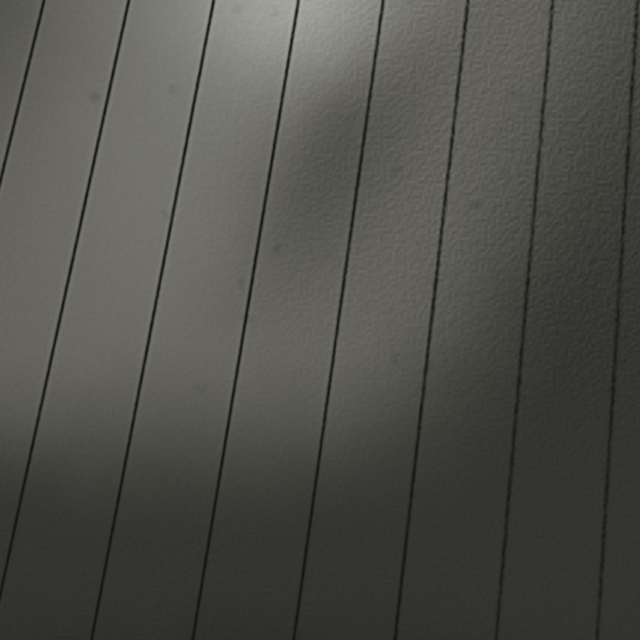
This texture is drawn by a Shadertoy shader. Its source:

```glsl
// Satin grey-olive panel with slanted, slightly fanning grooves under soft uneven light.

// Grooves: x of the first one and spacing, each at the bottom and top edge
const vec2 FIRST_X = vec2(-0.173, 0.069);
const vec2 PITCH = vec2(0.158, 0.1325);
const float GROOVE_WIDTH = 0.0026;
const float GROOVE_WOBBLE = 0.0016;
const float RIM_OFFSET = 0.0055;
const float RIM_WIDTH = 0.003;
const float RIM_GAIN = 0.035;

// Brightness levels
const float SHADE = 0.203;
const float LIT_GAIN = 0.18;
const float LEFT_GLOW = 0.065;
const float TOP_GLOW = 0.25;
const float BLOTCH_DEPTH = 0.08;
const float GRAIN_GAIN = 0.05;

// Tints and groove colour
const vec3 OLIVE_TINT = vec3(1.0, 1.0, 0.925);
const vec3 SILVER_TINT = vec3(0.985, 1.0, 0.955);
const vec3 GROOVE_COLOR = vec3(0.075, 0.075, 0.06);

// Scattered smudges
const float SMUDGE_CELLS = 17.0;
const float SMUDGE_SHARE = 0.15;
const float SMUDGE_DEPTH = 0.035;

float hash(vec2 p) {
    vec3 q = fract(vec3(p.xyx) * 0.1031);
    q += dot(q, q.yzx + 33.33);
    return fract((q.x + q.y) * q.z);
}

float noise(vec2 p) {
    vec2 i = floor(p), f = fract(p);
    f = f * f * (3.0 - 2.0 * f);
    return mix(mix(hash(i), hash(i + vec2(1, 0)), f.x),
               mix(hash(i + vec2(0, 1)), hash(i + vec2(1, 1)), f.x), f.y);
}

float fbm(vec2 p) {
    float sum = 0.0, gain = 0.5;
    for (int i = 0; i < 4; i++) {
        sum += gain * noise(p);
        p = p * 2.03 + 17.7;
        gain *= 0.5;
    }
    return sum;
}

// Soft elliptical spot
float spot(vec2 p, vec2 center, vec2 radius) {
    vec2 d = (p - center) / radius;
    return exp(-dot(d, d));
}

// Broad reflections, warped a little so their borders are uneven
float lighting(vec2 uv) {
    vec2 p = uv + 0.06 * (vec2(fbm(uv * 5.0), fbm(uv * 5.0 + 31.0)) - 0.47);
    float rightEdge = 0.54 + 0.42 * p.y;
    float lit = smoothstep(0.16, 0.47, p.y)
              * (1.0 - smoothstep(rightEdge - 0.18, rightEdge + 0.18, p.x));
    float light = SHADE + LIT_GAIN * lit + 0.07 * smoothstep(0.4, 1.0, p.y) * (1.0 - lit);
    light += LEFT_GLOW * spot(p, vec2(0.25, 0.74), vec2(0.22, 0.33));
    light += TOP_GLOW * spot(p, vec2(0.45, 1.04), vec2(0.18, 0.17));
    light -= 0.07 * spot(p, vec2(-0.03, 1.05), vec2(0.12, 0.25));
    light -= 0.03 * spot(p, vec2(0.3, -0.05), vec2(0.6, 0.09));

    // Dark diagonal cloud
    vec2 axis = vec2(0.6, 0.8), d = p - vec2(0.53, 0.75);
    vec2 along = vec2(dot(d, axis), dot(d, vec2(axis.y, -axis.x)));
    return light - BLOTCH_DEPTH * spot(along, vec2(0), vec2(0.23, 0.085));
}

// Embossed grain, rougher toward the upper right
float grain(vec2 uv) {
    vec2 p = uv * 215.0;
    float bumps = noise(p) - noise(p + vec2(0.6, -0.7));
    float fine = noise(uv * 430.0) - 0.5;
    float rough = mix(0.2, 1.0, smoothstep(0.2, 0.75, uv.x) * smoothstep(0.2, 0.7, uv.y));
    return GRAIN_GAIN * (rough * bumps + 0.25 * fine);
}

// Faint worn spots, one at most per cell
float smudges(vec2 uv) {
    vec2 cell = floor(uv * SMUDGE_CELLS);
    vec2 center = 0.3 + 0.4 * vec2(hash(cell + 5.0), hash(cell + 9.0));
    float d = length(fract(uv * SMUDGE_CELLS) - center) + 0.2 * (noise(uv * 130.0) - 0.5);
    return step(hash(cell + 2.0), SMUDGE_SHARE) * (1.0 - smoothstep(0.0, 0.2, d));
}

void mainImage(out vec4 fragColor, in vec2 fragCoord) {
    vec2 uv = fragCoord / iResolution.xy;

    // Signed distance to the nearest groove
    float softness = smoothstep(0.35, 1.0, uv.x);
    float pitch = mix(PITCH.x, PITCH.y, uv.y);
    float phase = (uv.x - mix(FIRST_X.x, FIRST_X.y, uv.y)) / pitch;
    float d = (fract(phase + 0.5) - 0.5) * pitch;
    d += GROOVE_WOBBLE * (0.3 + softness) * (noise(uv * 190.0) - 0.5);

    // Soft groove profile, wider, paler and more broken toward the right
    float width = max(GROOVE_WIDTH * (1.0 + 0.3 * softness), 0.7 / iResolution.y);
    float wear = (0.15 + 0.35 * softness) * noise(uv * 160.0 + 7.0);
    float groove = exp(-d * d / (width * width)) * (1.0 - 0.15 * softness - wear);
    float rimDistance = (abs(d) - RIM_OFFSET) / RIM_WIDTH;
    float rim = exp(-rimDistance * rimDistance) * (1.0 - 0.7 * softness);

    // Surface
    float light = lighting(uv);
    light += grain(uv) + RIM_GAIN * rim * smoothstep(0.15, 0.5, light);
    light -= SMUDGE_DEPTH * smudges(uv) * smoothstep(0.2, 0.4, light);
    vec3 color = light * mix(OLIVE_TINT, SILVER_TINT, smoothstep(0.42, 0.6, light));

    color = mix(color, GROOVE_COLOR, groove);
    fragColor = vec4(color, 1.0);
}
```
